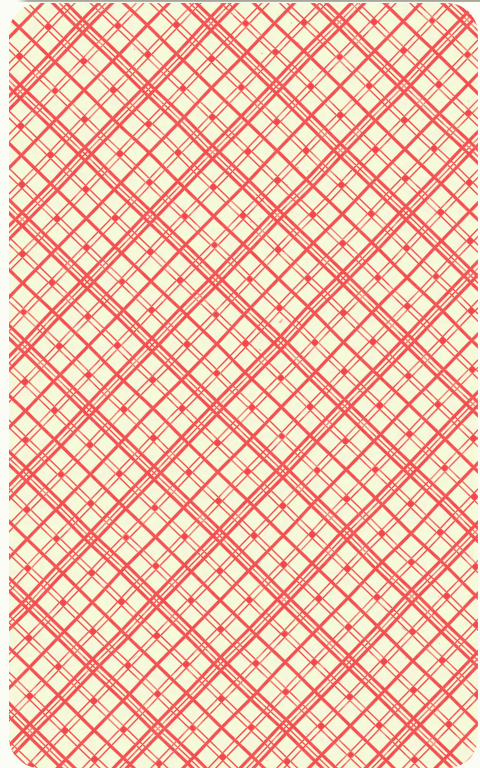
Write a WebGL 1 fragment shader that draws this pattern.

```glsl
precision highp float;
// Red diagonal plaid with dotted cells, printed on a cream round-cornered card.

uniform vec2 u_resolution;

#define PERIOD 0.1178                 // band spacing, in canvas heights
#define ANCHOR vec2(0.3646, 0.5534)   // one crossing of two bands
#define TILT 0.016                    // slight turn of the print, radians
#define THICK 0.018                   // half widths, in periods
#define THIN 0.0075
#define BAND_OFFSET 0.052             // heavy lines either side of a band
#define PAIR_CENTER 0.272             // fine pair through each cell
#define PAIR_OFFSET 0.029
#define WEAR 0.35
#define INK vec3(0.95, 0.29, 0.30)
#define PAPER vec3(0.96, 0.98, 0.85)
#define WARM_PAPER vec3(0.97, 0.95, 0.87)

float hash(vec2 p) {
  return fract(sin(dot(p, vec2(127.1, 311.7))) * 43758.5453);
}

float noise(vec2 p) {
  vec2 i = floor(p);
  vec2 f = fract(p);
  f = f * f * (3.0 - 2.0 * f);
  return mix(mix(hash(i), hash(i + vec2(1.0, 0.0)), f.x),
             mix(hash(i + vec2(0.0, 1.0)), hash(i + vec2(1.0, 1.0)), f.x), f.y);
}

mat2 rotation(float angle) {
  float c = cos(angle);
  float s = sin(angle);
  return mat2(c, s, -s, c);
}

float roundedBox(vec2 p, vec2 halfSize, float radius) {
  vec2 d = abs(p) - halfSize + radius;
  return length(max(d, 0.0)) + min(max(d.x, d.y), 0.0) - radius;
}

// Smoothed coverage of a stripe, also when it is finer than one pixel.
float stripe(float distance, float halfWidth, float pixel) {
  float cover = (halfWidth - abs(distance)) / pixel + 0.5;
  return clamp(cover, 0.0, min(1.0, 2.0 * halfWidth / pixel));
}

float heavyLines(float f, float pixel) {
  return max(stripe(f - BAND_OFFSET, THICK, pixel),
             stripe(f - 0.5, THICK, pixel));
}

float fineLines(float f, float pixel) {
  float pair = abs(f - PAIR_CENTER) - PAIR_OFFSET;
  return max(stripe(f, THIN, pixel), stripe(pair, THIN, pixel));
}

void main() {
  vec2 p = gl_FragCoord.xy / u_resolution.y;
  float pixel = 1.0 / u_resolution.y;

  // Diagonal plaid coordinates, folded about each band
  vec2 q = rotation(-TILT - 0.785398) * (p - ANCHOR) / PERIOD;
  q += 0.012 * (vec2(noise(q * 2.0), noise(q * 2.0 + 37.0)) - 0.5);
  vec2 f = abs(fract(q + 0.5) - 0.5);
  float soft = 1.15 * pixel / PERIOD;

  // Heavy and fine lines, the fine ones printed less evenly
  float heavy = max(heavyLines(f.x, soft), heavyLines(f.y, soft));
  float fine = max(fineLines(f.x, soft), fineLines(f.y, soft));
  float patchy = noise(q * 11.0);
  fine *= 1.0 - WEAR * smoothstep(0.45, 0.95, patchy);
  heavy *= 1.0 - 0.3 * WEAR * noise(q * 23.0);

  // Square dot where two fine pairs meet, its size varying by cell
  vec2 toDot = abs(f - PAIR_CENTER);
  float dotSize = PAIR_OFFSET + 0.008 * hash(floor(q * 2.0));
  float spot = stripe(max(toDot.x, toDot.y), dotSize, soft);
  float ink = max(max(heavy, fine), spot);

  // Rare stray flecks of ink
  float fleck = smoothstep(0.93, 0.98, noise(q * 19.0 + 81.0));
  ink = max(ink, 0.4 * fleck * step(0.8, noise(q * 0.9 + 5.0)));

  // Mottled cream stock
  float mottle = smoothstep(0.35, 0.85, noise(p * 150.0));
  vec3 color = mix(PAPER, WARM_PAPER, 0.6 * mottle);
  color += 0.016 * (noise(p * 260.0) - 0.5);
  color = mix(color, INK, ink);

  // Card outline on a pale ground with a thin shadow above
  float edge = roundedBox(p - vec2(0.317, 0.498), vec2(0.3053, 0.498), 0.04);
  float card = clamp(0.5 - edge / pixel, 0.0, 1.0);
  float shadow = smoothstep(0.9965, 0.9985, p.y) * smoothstep(0.02, 0.04, p.x);
  vec3 ground = mix(vec3(0.99, 0.99, 0.97), vec3(0.66, 0.65, 0.59), shadow);
  gl_FragColor = vec4(mix(ground, color, card), 1.0);
}
```
